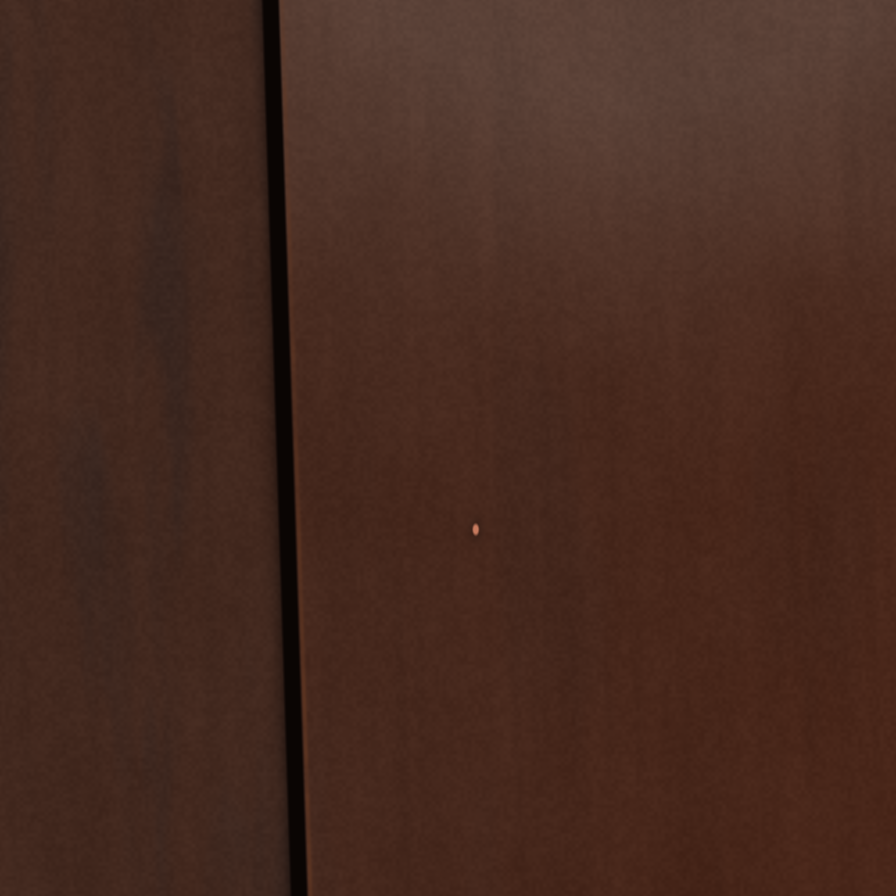
This texture is drawn by a WebGL 1 fragment shader. Its source:

```glsl
precision highp float;
// Dark stained wood boards with a leaning groove, soft sheen and fine grain.

uniform vec2 u_resolution;

#define GROOVE_BASE 0.334
#define GROOVE_LEAN 0.032
#define GROOVE_HALF 0.0092
#define STREAK_AMOUNT 0.022
#define STAIN_AMOUNT 0.55
#define MOTTLE_AMOUNT 0.022
#define GRAIN_AMOUNT 0.024
#define GRAIN_SCALE 250.0
#define SHEEN_AMOUNT 1.0
#define CHIP_POS vec2(0.531, 0.409)

const vec3 WOOD = vec3(0.270, 0.153, 0.110);
const vec3 WOOD_RED = vec3(0.282, 0.146, 0.096);
const vec3 WOOD_DULL = vec3(0.257, 0.160, 0.122);
const vec3 WOOD_SHEEN = vec3(0.355, 0.255, 0.215);
const vec3 STAIN = vec3(0.195, 0.140, 0.125);
const vec3 GROOVE = vec3(0.040, 0.018, 0.012);
const vec3 LIP = vec3(0.400, 0.225, 0.135);
const vec3 CHIP = vec3(0.780, 0.480, 0.370);

float hash(vec2 p) {
  vec3 q = fract(vec3(p.xyx) * 0.1031);
  q += dot(q, q.yzx + 33.33);
  return fract((q.x + q.y) * q.z);
}

float noise(vec2 p) {
  vec2 i = floor(p);
  vec2 f = fract(p);
  f = f * f * (3.0 - 2.0 * f);
  float low = mix(hash(i), hash(i + vec2(1.0, 0.0)), f.x);
  float high = mix(hash(i + vec2(0.0, 1.0)), hash(i + vec2(1.0, 1.0)), f.x);
  return mix(low, high, f.y);
}

float fbm(vec2 p) {
  float sum = 0.0;
  float weight = 0.5;
  for (int i = 0; i < 4; i++) {
    sum += weight * noise(p);
    p = p * 2.03 + 17.3;
    weight *= 0.5;
  }
  return sum / 0.9375;
}

// Wood tone: dull left board, warmer right board, sheen falling from the top.
vec3 boardColor(vec2 uv, float across) {
  float rightBoard = step(0.0, across);
  float warmth = smoothstep(0.35, 1.0, uv.x) * (1.0 - 0.5 * uv.y);
  vec3 color = mix(WOOD_DULL, mix(WOOD, WOOD_RED, warmth), 0.3 + 0.7 * rightBoard);

  vec2 fromGlow = (uv - vec2(0.70, 1.06)) / vec2(0.48, 0.30);
  float glow = exp(-dot(fromGlow, fromGlow));
  float haze = 0.30 * smoothstep(0.45, 1.0, uv.y);
  float sheen = mix(0.45 * haze, min(glow + haze, 1.0), rightBoard);
  return mix(color, WOOD_SHEEN, SHEEN_AMOUNT * sheen);
}

void main() {
  vec2 uv = gl_FragCoord.xy / u_resolution;
  float pixel = 1.0 / min(u_resolution.x, u_resolution.y);
  float across = uv.x - GROOVE_BASE + GROOVE_LEAN * uv.y;
  float leftBoard = 1.0 - step(0.0, across);
  vec3 color = boardColor(uv, across);

  // Long streaks and smoky stains run along the groove.
  vec2 along = vec2(across + 0.006 * noise(uv * 5.0), uv.y);
  float streak = fbm(along * vec2(26.0, 2.2) + 40.0) - 0.5;
  streak += 0.5 * (noise(along * vec2(95.0, 5.0) + 9.0) - 0.5);
  color += STREAK_AMOUNT * streak * vec3(1.2, 0.8, 0.65);
  float stain = smoothstep(0.52, 0.80, fbm(along * vec2(15.0, 2.6) + 71.0));
  color = mix(color, STAIN, STAIN_AMOUNT * stain * mix(0.22, 1.0, leftBoard));

  // Blotches and fine speckle in the finish.
  color += MOTTLE_AMOUNT * (fbm(uv * 9.0 + 5.0) - 0.5);
  float grain = noise(uv * GRAIN_SCALE) + 0.5 * noise(uv * GRAIN_SCALE * 0.5 + 31.0) - 0.75;
  color += GRAIN_AMOUNT * grain * vec3(1.0, 0.85, 0.75);

  // Groove with a shaded left edge and a thin worn right lip.
  float shade = exp(-max(-across - GROOVE_HALF, 0.0) / 0.007) * leftBoard;
  color *= 1.0 - 0.40 * shade;
  float lipOffset = (across - GROOVE_HALF - 0.0035) / 0.0026;
  float wear = 0.35 + 0.45 * noise(vec2(3.0, uv.y * 38.0));
  color = mix(color, LIP, exp(-lipOffset * lipOffset) * wear * mix(0.9, 0.5, uv.y));
  float soft = max(pixel, 0.0022);
  float gap = 1.0 - smoothstep(-soft, soft, abs(across) - GROOVE_HALF);
  color = mix(color, GROOVE, gap);

  // One pale chip in the finish, with a faint dark rim.
  float chip = length((uv - CHIP_POS) / vec2(0.0042, 0.0075));
  color *= 1.0 - 0.25 * exp(-chip * chip * 0.35);
  color = mix(color, CHIP, 1.0 - smoothstep(0.45, 1.15, chip));

  gl_FragColor = vec4(clamp(color, 0.0, 1.0), 1.0);
}
```
